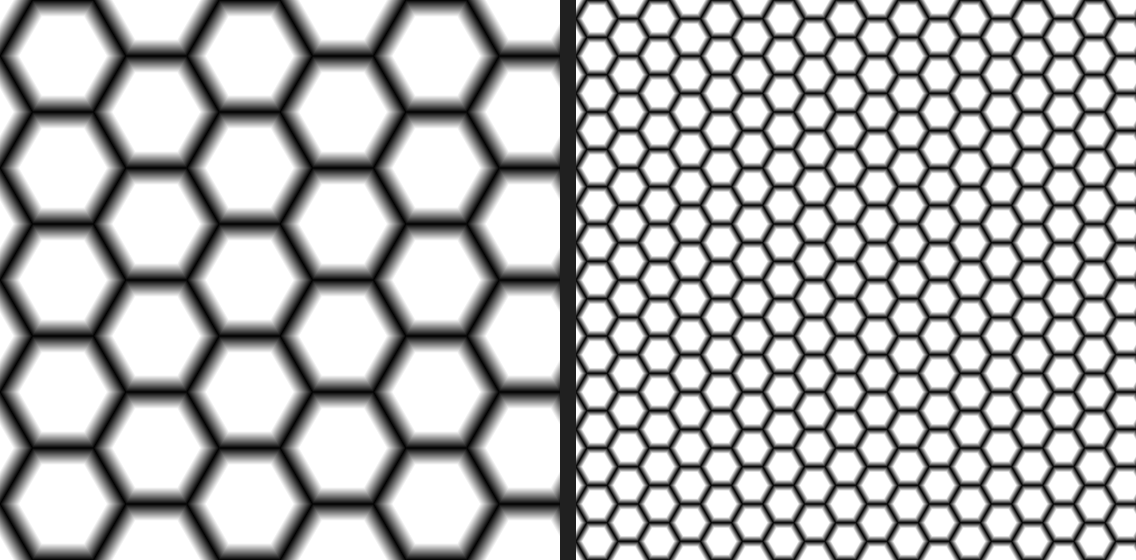
Left, the tile; right, the same tile 3 across and 3 down.
Write a Shadertoy shader that draws this pattern.

```glsl
const vec2 REPEATS = vec2(3.0, 5.0);      // whole repeats across and down
const vec2 FIRST_CENTRE = vec2(0.1125, 0.1);
const float FADE_WIDTH = 0.03;            // from the dark seam to full white
const vec3 SEAM_COLOUR = vec3(0.0);
const vec3 CELL_COLOUR = vec3(1.0);

// Offset from the nearest point of a rectangular lattice
vec2 latticeOffset(vec2 p, vec2 period) {
    return (fract(p / period + 0.5) - 0.5) * period;
}

// Distance inward from the border of a flat-topped hexagon, negative outside
float hexInset(vec2 p, vec2 period) {
    vec2 slantNormal = vec2(0.8660254, 0.5);
    p = abs(p);
    float flatSide = 0.5 * period.y - p.y;
    float slantSide = dot(0.25 * period - p, slantNormal);
    return min(flatSide, slantSide);
}

// Two interleaved lattices of hexagons fill the plane
float honeycombInset(vec2 p, vec2 period) {
    float evenColumns = hexInset(latticeOffset(p, period), period);
    float oddColumns = hexInset(latticeOffset(p - 0.5 * period, period), period);
    return max(evenColumns, oddColumns);
}

void mainImage(out vec4 fragColor, in vec2 fragCoord) {
    vec2 uv = fragCoord / iResolution.xy;
    float inset = honeycombInset(uv - FIRST_CENTRE, 1.0 / REPEATS);

    // Linear fade from seam to cell
    float fade = clamp(inset / FADE_WIDTH, 0.0, 1.0);
    fragColor = vec4(mix(SEAM_COLOUR, CELL_COLOUR, fade), 1.0);
}
```
